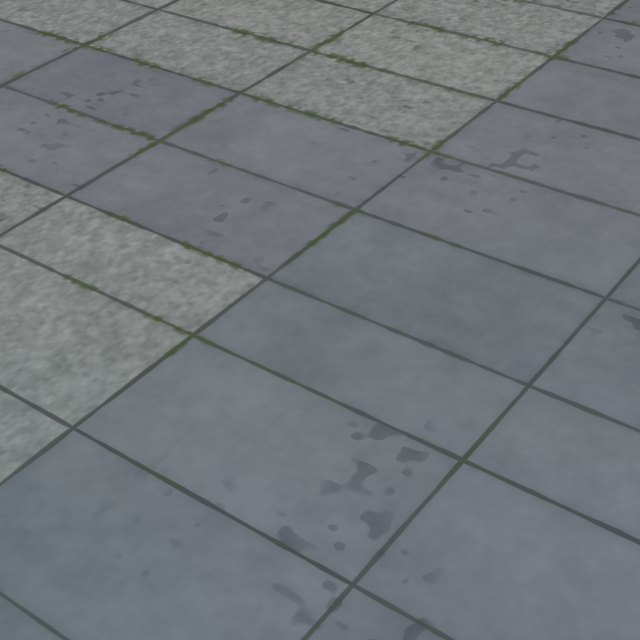
Write a Shadertoy shader that draws this texture.

```glsl
#define COLUMN_WIDTH 0.335
#define ROW_WIDTH 0.1415
#define NARROW_ROW 0.102
#define JOINT_HALF_WIDTH 0.0023
#define GRAIN_SCALE 115.0
#define SMOOTH_SLAB vec3(0.438, 0.456, 0.482)
#define ROUGH_SLAB vec3(0.500, 0.520, 0.515)
#define JOINT_COLOR vec3(0.275, 0.295, 0.290)
#define MOSS_COLOR vec3(0.275, 0.315, 0.225)

float hash(vec2 p) {
    vec3 q = fract(p.xyx * vec3(0.1031, 0.1030, 0.0973));
    q += dot(q, q.yzx + 33.33);
    return fract((q.x + q.y) * q.z);
}

float noise(vec2 p) {
    vec2 i = floor(p), f = fract(p);
    f = f * f * (3.0 - 2.0 * f);
    return mix(mix(hash(i), hash(i + vec2(1, 0)), f.x),
               mix(hash(i + vec2(0, 1)), hash(i + vec2(1, 1)), f.x), f.y);
}

float fbm(vec2 p) {
    float sum = 0.0, amp = 0.5;
    for (int i = 0; i < 4; i++) {
        sum += amp * noise(p);
        p = mat2(1.6, 1.2, -1.2, 1.6) * p + 17.3;
        amp *= 0.5;
    }
    return sum;
}

// Row number: equal rows, with a single narrow one just below zero
float rowCoord(float v) {
    if (v > 0.0) return v / ROW_WIDTH;
    if (v > -NARROW_ROW) return v / NARROW_ROW;
    return (v + NARROW_ROW) / ROW_WIDTH - 1.0;
}

// Darkness of a joint at a distance, in canvas units
float jointMask(float dist, float halfWidth, float pixel) {
    float soft = max(pixel, 0.0012);
    return 1.0 - smoothstep(halfWidth - soft, halfWidth + soft, dist);
}

void mainImage(out vec4 fragColor, in vec2 fragCoord) {
    vec2 uv = fragCoord / iResolution.xy;
    vec2 p = vec2(uv.x, 1.0 - uv.y);
    float pixel = 1.0 / iResolution.y;

    // Perspective: canvas to ground plane
    vec2 horizon = vec2(0.0593, 1.0), acrossDir = vec2(0.7737, 1.0), alongDir = vec2(0.41, -1.0);
    float depth = dot(p, horizon) + 0.7953;
    vec2 ground = vec2(dot(p, acrossDir) - 0.7600, dot(p, alongDir) + 0.2638) / depth;
    float slopeU = length(acrossDir - ground.x * horizon) / depth;
    float slopeV = length(alongDir - ground.y * horizon) / depth;

    // Slab cells
    vec2 grid = vec2((ground.x + 0.002) / COLUMN_WIDTH, rowCoord(ground.y));
    vec2 slab = floor(grid), corner = round(grid);
    float rowWidth = slab.y == -1.0 ? NARROW_ROW : ROW_WIDTH;
    float rough = slab.x < 0.0 && (slab.y < 0.0 || slab.y > 1.0) ? 1.0 : 0.0;
    float tone = hash(slab + 41.7) - 0.5;

    // Surface: broad stains, soft mottling and grain
    vec2 shift = slab * 7.31;
    float stain = fbm(ground * 9.0 + shift) - 0.47;
    float mottle = fbm(ground * vec2(35.0, 55.0) + shift) - 0.47;
    float grain = noise(ground * GRAIN_SCALE) + 0.7 * noise(ground * GRAIN_SCALE * 1.9 + 9.0) - 0.85;
    vec3 color = mix(SMOOTH_SLAB, ROUGH_SLAB, rough);
    color += tone * vec3(0.020, 0.018, 0.014);
    color += stain * mix(0.06, 0.04, rough) + mottle * mix(0.05, 0.07, rough);
    color += grain * mix(0.014, 0.085, rough);

    // Cooler light near the viewer, warmer far away
    color += (p.y - 0.45) * vec3(-0.006, 0.012, 0.022);
    color += vec3(-0.015, 0.003, -0.005) * smoothstep(0.45, 0.0, p.x) * smoothstep(0.45, 1.0, p.y);

    // Dark pits and scuffs
    float pits = smoothstep(0.74, 0.86, noise(ground * vec2(60.0, 95.0) + 31.0));
    pits *= smoothstep(0.48, 0.65, fbm(ground * 8.0 + 5.0));
    color -= pits * 0.07;

    // Joints with uneven edges and strength
    vec2 jointDist = abs(grid - corner) * vec2(COLUMN_WIDTH / slopeU, rowWidth / slopeV);
    jointDist += (noise(ground * 70.0) - 0.5) * 0.0016;
    float halfWidth = JOINT_HALF_WIDTH * depth * (0.8 + 0.4 * noise(ground * 28.0));
    float alongJoint = jointMask(jointDist.x, halfWidth, pixel);
    float crossJoint = jointMask(jointDist.y, halfWidth * 0.9, pixel);
    alongJoint *= 0.72 + 0.2 * noise(ground * 20.0);
    crossJoint *= 0.6 + 0.35 * hash(vec2(corner.y, slab.x) + 3.0);
    float nearest = min(jointDist.x, jointDist.y);
    color -= 0.035 * exp(-nearest / (0.005 * depth));

    // Moss in patches, spreading over the joint edge
    float patches = smoothstep(0.52, 0.72, noise(ground * 17.0 + 12.0));
    float border = smoothstep(0.06, -0.02, ground.x);
    float tuft = patches * border * smoothstep(0.35, 0.75, noise(ground * 130.0));
    tuft *= 1.0 - smoothstep(0.002, 0.009, nearest);
    vec3 jointColor = mix(JOINT_COLOR, MOSS_COLOR, patches * (0.35 + 0.65 * border));
    color = mix(color, jointColor, max(alongJoint, crossJoint));
    color = mix(color, MOSS_COLOR, tuft * 0.75);

    fragColor = vec4(clamp(color, 0.0, 1.0), 1.0);
}
```
